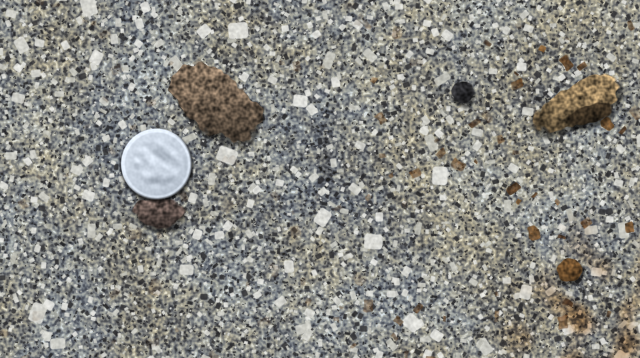
Write a Shadertoy shader that draws this texture.

```glsl
// Speckled volcanic rock with pale crystals, rusty stains, brown clasts and a plain metal disc.
#define GRAIN_SCALE 62.0
#define GRAIN_CONTRAST 0.40
#define BASE_LIGHT 0.51
#define PALE_DENSITY 0.55
#define DARK_DENSITY 0.55
#define RUST_AMOUNT 0.85
#define SOFTNESS max(0.0026, 0.75 / iResolution.y)
#define DISC_CENTER vec2(0.437, 0.542)
#define DISC_RADIUS 0.099

vec2 hash2(vec2 p) {
  vec3 q = fract(p.xyx * vec3(0.1031, 0.1030, 0.0973));
  q += dot(q, q.yzx + 33.33);
  return fract((q.xx + q.yz) * q.zy);
}

mat2 rotation(float a) {
  float c = cos(a), s = sin(a);
  return mat2(c, s, -s, c);
}

float slope(vec2 cell, vec2 offset) {
  float a = 6.2832 * hash2(cell).x;
  return dot(vec2(cos(a), sin(a)), offset);
}

float noise(vec2 p) {
  vec2 i = floor(p), f = fract(p), e = vec2(1, 0);
  vec2 u = f * f * f * (f * (f * 6.0 - 15.0) + 10.0);
  return mix(mix(slope(i, f), slope(i + e, f - e), u.x),
    mix(slope(i + e.yx, f - e.yx), slope(i + 1.0, f - 1.0), u.x), u.y);
}

float fineGrain(vec2 p) {
  vec2 q = rotation(0.6) * p + 7.0;
  return noise(q * GRAIN_SCALE) + 0.9 * noise(rotation(0.9) * q * GRAIN_SCALE * 1.8 + 31.0);
}

// Scattered rounded blocks: x is coverage, y is a random shade
vec2 crystals(vec2 p, float cells, float density, float seed) {
  vec2 g = p * cells, home = floor(g), result = vec2(0);
  float soft = SOFTNESS * cells;
  for (int k = 0; k < 9; k++) {
    vec2 cell = home + vec2(k % 3, k / 3) - 1.0;
    vec2 place = hash2(cell + seed), form = hash2(cell + seed + 57.0);
    vec2 pick = hash2(cell + seed + 113.0);
    if (pick.x > density) continue;
    float len = mix(0.13, 0.44, form.x * form.x);
    vec2 size = len * vec2(1.0, mix(0.28, 0.75, form.y));
    vec2 q = abs(rotation(6.2832 * pick.y) * (g - cell - place)) - size * 0.55;
    float d = length(max(q, 0.0)) + min(max(q.x, q.y), 0.0) - size.y * 0.45;
    float cover = 1.0 - smoothstep(-soft, soft, d);
    if (cover > result.x) result = vec2(cover, form.y);
  }
  return result;
}

vec3 rockRamp(float light) {
  vec3 c = mix(vec3(0.13), vec3(0.32, 0.33, 0.36), smoothstep(0.08, 0.32, light));
  c = mix(c, vec3(0.50, 0.51, 0.52), smoothstep(0.30, 0.50, light));
  c = mix(c, vec3(0.65, 0.65, 0.62), smoothstep(0.48, 0.65, light));
  return mix(c, vec3(0.87, 0.88, 0.87), smoothstep(0.64, 0.87, light));
}

// Rough lump with grainy body, shaded underside and cast shadow
void clast(inout vec3 color, vec2 p, vec2 center, vec2 size, float angle, vec3 tint) {
  mat2 turn = rotation(-angle);
  vec2 q = turn * (p - center) / size;
  vec2 s = turn * (p - center - vec2(0.004, -0.010)) / size;
  float rough = 0.22 * noise(p * 13.0 + 3.0) + 0.18 * noise(p * 38.0) - 1.0;
  float narrow = min(size.x, size.y), soft = SOFTNESS;
  color *= 0.5 + 0.5 * smoothstep(-0.003, 0.008, (length(s) + rough) * narrow);
  float light = 1.0 + 0.65 * fineGrain(p + 4.0) + 0.5 * noise(p * 28.0);
  light *= 1.0 + 0.28 * clamp((p.y - center.y) / size.y, -1.0, 0.6);
  color = mix(tint * light, color, smoothstep(-soft, soft, (length(q) + rough) * narrow));
}

void disc(inout vec3 color, vec2 p) {
  vec2 q = (p - DISC_CENTER) / DISC_RADIUS;
  float r = length(q), soft = SOFTNESS / DISC_RADIUS;
  color *= 0.35 + 0.65 * smoothstep(0.97, 1.09, length(q - vec2(0.01, -0.05)));
  // Abstract embossed relief and rim
  vec2 w = rotation(0.7) * q * vec2(2.2, 3.4) + 20.0;
  float relief = noise(w) - noise(w + vec2(0.16, -0.2));
  vec3 metal = vec3(0.78, 0.82, 0.87) + 0.05 * q.y - 0.03 * q.x;
  metal += 0.38 * relief * (1.0 - smoothstep(0.55, 0.78, r));
  metal += 0.05 * fineGrain(p) + 0.10 * smoothstep(0.86, 0.92, r);
  metal *= 1.0 - 0.55 * smoothstep(0.93, 1.0, r) * smoothstep(-0.9, 0.8, q.x - q.y);
  color = mix(metal, color, smoothstep(1.0 - soft, 1.0 + soft, r));
}

void mainImage(out vec4 fragColor, in vec2 fragCoord) {
  vec2 p = fragCoord / iResolution.y;
  float right = smoothstep(0.75, 1.4, p.x);

  // Groundmass: uneven light, furrow and fine grain
  float relief = noise(p * vec2(5.0, 3.2) + 9.0) + 0.6 * noise(p * 13.0);
  float across = (p.x - 0.91) / 0.025;
  float furrow = exp(-across * across) * smoothstep(0.25, 0.5, p.y) * (1.0 - smoothstep(0.6, 0.8, p.y));
  float light = BASE_LIGHT + 0.14 * relief + 0.04 * right * p.y - 0.10 * furrow;
  vec3 color = rockRamp(light + GRAIN_CONTRAST * fineGrain(p));
  float warmth = 0.35 + 0.3 * right + noise(p * 4.0 + 15.0) + 0.7 * noise(p * 24.0);
  color *= mix(vec3(0.97, 1.0, 1.03), vec3(1.04, 1.0, 0.90), clamp(warmth, 0.0, 1.0));

  // Dark, then pale crystals, from fine to coarse
  for (float k = 0.0; k < 2.0; k++) {
    vec2 dark = crystals(p, 66.0 - 28.0 * k, DARK_DENSITY, 20.0 + 211.0 * k);
    color = mix(color, vec3(0.11, 0.11, 0.12) + 0.10 * dark.y, 0.88 * dark.x);
  }
  for (float k = 0.0; k < 3.0; k++) {
    vec2 pale = crystals(p, 48.0 * pow(1.9, -k), PALE_DENSITY - 0.07 * k, 400.0 + 173.0 * k);
    vec3 tint = mix(vec3(0.74, 0.74, 0.70), vec3(0.91, 0.91, 0.89), pale.y);
    color = mix(color, tint + 0.09 * fineGrain(p + 2.0), 0.9 * pale.x);
  }

  // Rust spots and the stained lower right corner
  vec2 spot = crystals(p + 0.006 * noise(p * 45.0), 17.0, 0.30, 907.0);
  float zone = mix(0.25, 1.0, right) * smoothstep(-0.25, 0.2, noise(p * 4.5 + 40.0));
  vec3 rust = mix(vec3(0.24, 0.16, 0.10), vec3(0.48, 0.33, 0.17), spot.y);
  color = mix(color, rust * (1.0 + 0.6 * fineGrain(p + 1.0)), RUST_AMOUNT * spot.x * zone);
  float corner = 1.0 - smoothstep(0.05, 0.42, length(p - vec2(1.72, 0.06)));
  float stain = corner * smoothstep(-0.15, 0.4, noise(p * 9.0 + 5.0));
  color *= mix(vec3(1), vec3(0.82, 0.62, 0.42), RUST_AMOUNT * stain);

  // Embedded clasts
  clast(color, p, vec2(0.605, 0.715), vec2(0.142, 0.082), -0.62, vec3(0.42, 0.36, 0.30));
  clast(color, p, vec2(0.445, 0.407), vec2(0.070, 0.042), -0.15, vec3(0.34, 0.29, 0.27));
  clast(color, p, vec2(1.615, 0.710), vec2(0.135, 0.056), 0.48, vec3(0.52, 0.44, 0.32));
  clast(color, p, vec2(1.650, 0.680), vec2(0.066, 0.026), 0.30, vec3(0.22, 0.18, 0.13));
  clast(color, p, vec2(1.293, 0.742), vec2(0.033, 0.031), 0.0, vec3(0.17, 0.17, 0.18));
  clast(color, p, vec2(1.592, 0.247), vec2(0.035, 0.033), 0.0, vec3(0.40, 0.29, 0.17));

  disc(color, p);
  fragColor = vec4(clamp(color, 0.0, 1.0), 1.0);
}
```
